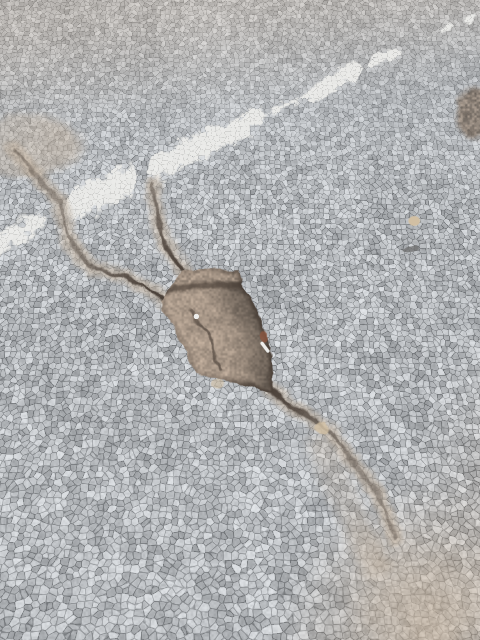
Write a WebGL 1 fragment shader that draws this texture.

```glsl
precision highp float;
uniform vec2 u_resolution;

const vec3 COOL_GREY = vec3(0.715, 0.728, 0.742);
const vec3 WARM_GREY = vec3(0.735, 0.722, 0.708);
const vec3 DUST = vec3(0.75, 0.69, 0.62);
const vec3 SOIL = vec3(0.66, 0.595, 0.535);
const vec3 SHADOW = vec3(0.27, 0.23, 0.2);
const vec3 PAINT = vec3(0.93, 0.93, 0.92);
const vec3 PEBBLE = vec3(0.82, 0.75, 0.64);
const float STONES = 62.0;
const float STONE_CONTRAST = 0.21;
const float GAP_DEPTH = 0.17;
const float ROUGHNESS = 0.017;

float hash(vec2 p) {
  vec3 q = fract(p.xyx * 0.1031);
  q += dot(q, q.yzx + 33.33);
  return fract((q.x + q.y) * q.z);
}

float noise(vec2 p) {
  vec2 i = floor(p), f = fract(p);
  f *= f * (3.0 - 2.0 * f);
  return mix(mix(hash(i), hash(i + vec2(1, 0)), f.x),
             mix(hash(i + vec2(0, 1)), hash(i + 1.0), f.x), f.y);
}

float fbm(vec2 p) {
  float sum = 0.0, amp = 0.533;
  for (int i = 0; i < 4; i++) {
    sum += amp * noise(p);
    p = p * 2.03 + 17.1;
    amp *= 0.5;
  }
  return sum;
}

// x: gap to the next stone, y: random shade of the stone
vec2 gravel(vec2 p) {
  float near = 9.0, next = 9.0, shade = 0.0;
  for (int j = -1; j <= 1; j++) for (int i = -1; i <= 1; i++) {
    vec2 c = floor(p) + vec2(i, j);
    float d = length(c + 0.1 + 0.8 * vec2(hash(c), hash(c + 71.7)) - p);
    if (d < near) { next = near; near = d; shade = hash(c + 133.3); }
    else next = min(next, d);
  }
  return vec2(next - near, shade);
}

float segment(vec2 p, vec2 a, vec2 b) {
  vec2 v = b - a;
  return length(p - a - v * clamp(dot(p - a, v) / dot(v, v), 0.0, 1.0));
}

float chain(vec2 p, vec2 a, vec2 b, vec2 c, vec2 d) {
  return min(segment(p, a, b), min(segment(p, b, c), segment(p, c, d)));
}

// Signed distance to the line a-b, positive on its left
float side(vec2 p, vec2 a, vec2 b) {
  return dot(p - a, normalize(vec2(a.y - b.y, b.x - a.x)));
}

float pothole(vec2 p) {
  vec2 a = vec2(0.333, 0.705), b = vec2(0.38, 0.771), c = vec2(0.495, 0.771);
  vec2 d = vec2(0.566, 0.608), e = vec2(0.568, 0.514), f = vec2(0.41, 0.556);
  return max(max(max(side(p, a, b), side(p, b, c)), max(side(p, c, d), side(p, d, e))),
             max(side(p, e, f), side(p, f, a)));
}

float band(float x, float a, float b) {
  return smoothstep(a - 0.012, a + 0.012, x) * (1.0 - smoothstep(b - 0.012, b + 0.012, x));
}

float below(float x, float a, float b) { return 1.0 - smoothstep(a, b, x); }

float blob(vec2 p, float x, float y, vec2 r) {
  return below(length((p - vec2(x, y)) / r), 0.75, 1.1);
}

void main() {
  vec2 p = gl_FragCoord.xy / u_resolution.x;
  vec2 g = gravel(vec2((p.x - 0.5) * (STONES + 32.0 * p.y) + 90.0, p.y * (STONES + 19.0 * p.y)));
  float grain = noise(p * 210.0), patches = fbm(p * 7.0);
  vec2 w = p + ROUGHNESS * (vec2(fbm(p * 38.0), fbm(p * 38.0 + 60.0)) - 0.5);

  // Asphalt, warmer at the far end and the lower right
  float warm = max(smoothstep(1.0, 1.3, p.y - 0.12 * p.x), smoothstep(0.5, 1.0, p.x - 0.7 * p.y));
  vec3 col = mix(COOL_GREY, WARM_GREY, warm) + 0.09 * (patches - 0.5) + 0.08 * (grain - 0.5);
  col += mix(1.0, 0.6, smoothstep(0.8, 1.3, p.y))
    * (STONE_CONTRAST * (g.y - 0.42) - GAP_DEPTH * below(g.x, 0.03, 0.24));

  // Dust drifts
  float drift = 0.45 * blob(w, 0.05, 1.03, vec2(0.13, 0.07))
    + 0.65 * below(length(p - vec2(0.88, 0.03)), 0.0, 0.33)
    + 0.3 * below(segment(w, vec2(0.67, 0.4), vec2(0.78, 0.16)), 0.01, 0.05);
  col = mix(col, DUST + 0.12 * (grain - 0.5), min(drift * (0.4 + patches), 0.7));

  // Worn painted line
  float across = abs(p.y - 0.83 - 0.477 * p.x) / mix(0.034, 0.022, p.x);
  float cover = 0.22 + 0.4 * band(p.x, -0.1, 0.1) + 0.66 * band(p.x, 0.14, 0.285)
    + 0.56 * band(p.x, 0.31, 0.55) + 0.22 * band(p.x, 0.55, 0.64)
    + 0.5 * band(p.x, 0.64, 0.75) + 0.4 * band(p.x, 0.77, 0.84) + 0.27 * band(p.x, 0.88, 1.1);
  float wear = mix(fbm(p * 42.0), g.y, 0.25);
  float paint = smoothstep(-0.06, 0.08, cover - 0.42 * across - 0.8 * wear);
  col = mix(col, PAINT - 0.1 * below(g.x, 0.0, 0.15), paint * 0.93);

  // Cracks with dusty margins
  vec2 bend = vec2(0.191, 0.774), turn = vec2(0.729, 0.378);
  float west = min(chain(w, vec2(0.03, 1.02), vec2(0.122, 0.917), vec2(0.139, 0.839), bend),
                   chain(w, bend, vec2(0.26, 0.757), vec2(0.3, 0.735), vec2(0.34, 0.709)));
  float north = chain(w, vec2(0.318, 0.95), vec2(0.33, 0.865), vec2(0.356, 0.804), vec2(0.385, 0.764));
  float east = min(chain(w, vec2(0.563, 0.52), vec2(0.608, 0.483), vec2(0.686, 0.439), turn),
                   chain(w, turn, vec2(0.79, 0.3), vec2(0.81, 0.25), vec2(0.825, 0.214)));
  float crack = min(west, min(north, east));
  col = mix(col, DUST * (0.88 + 0.2 * grain), 0.6 * below(crack, 0.005, 0.026));
  float depth = 0.35 + 0.6 * below(length(p - vec2(0.45, 0.63)), 0.12, 0.42);
  float opening = 0.0014 + 0.006 * noise(p * 30.0);
  col = mix(col, SHADOW, depth * below(crack, opening * 0.4, opening + 0.003));

  // Pothole: soil floor, shaded right wall, broken ledge at the top
  float hole = pothole(w);
  float wall = w.x - mix(0.565, 0.5, smoothstep(0.58, 0.76, p.y));
  vec3 soil = SOIL * (0.78 + 0.25 * fbm(p * 45.0) + 0.22 * grain);
  soil *= 1.0 - 0.38 * smoothstep(-0.1, 0.01, wall);
  float ledge = w.y - 0.742 + 0.22 * max(0.0, 0.41 - p.x);
  soil = mix(soil, SOIL * (0.8 + 0.35 * grain), 0.8 * smoothstep(0.0, 0.008, ledge));
  soil = mix(soil, SHADOW, 0.65 * below(abs(ledge + 0.004), 0.002, 0.012));
  float inner = chain(w, vec2(0.4, 0.685), vec2(0.437, 0.639), vec2(0.445, 0.6), vec2(0.46, 0.563));
  soil = mix(soil, SHADOW, 0.6 * below(inner, 0.001, 0.006));
  soil = mix(soil, SHADOW, below(-hole, 0.0, 0.014) * mix(0.2, 0.8, smoothstep(0.43, 0.53, p.x)));
  col = mix(col, soil, below(hole, -0.002, 0.002));

  // Loose stones, debris and a dark pit
  col = mix(col, vec3(0.56, 0.34, 0.25), 0.75 * blob(w, 0.55, 0.63, vec2(0.008, 0.013)));
  col = mix(col, PAINT, below(segment(p, vec2(0.546, 0.618), vec2(0.558, 0.602)), 0.002, 0.005));
  col = mix(col, PAINT, blob(p, 0.409, 0.674, vec2(0.006)));
  col = mix(col, PEBBLE, 0.8 * blob(w, 0.67, 0.444, vec2(0.017, 0.013)));
  col = mix(col, PEBBLE, 0.6 * blob(w, 0.453, 0.533, vec2(0.013)));
  col = mix(col, PEBBLE, blob(p, 0.863, 0.873, vec2(0.013, 0.011)));
  col = mix(col, vec3(0.43), 0.75 * blob(w, 0.856, 0.815, vec2(0.018, 0.006)));
  col = mix(col, SOIL * (0.6 + 0.4 * grain), 0.85 * blob(w, 0.995, 1.1, vec2(0.05, 0.058)));
  gl_FragColor = vec4(col, 1.0);
}
```
